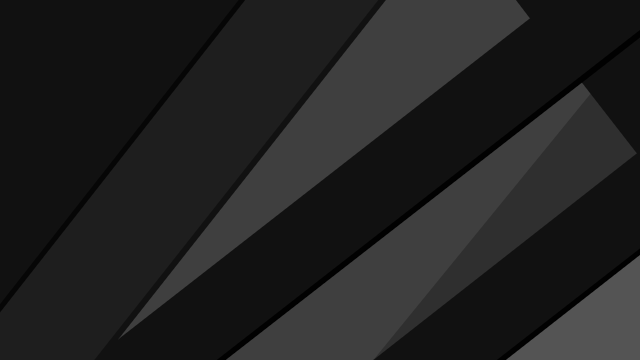
Write a Shadertoy shader that draws this background.

```glsl
// Dark diagonal panels: flat grey bars and thin black shadow stripes.
// Each shape is an intersection of half-planes, painted back to front,
// in units of the canvas height with the origin at the lower left.

const vec3 BASE   = vec3(0.066);
const vec3 SHADOW = vec3(0.022);
const vec3 BLACK  = vec3(0.002);
const vec3 PANEL  = vec3(0.116);
const vec3 SHADE  = vec3(0.184);
const vec3 LIGHT  = vec3(0.249);
const vec3 CORNER = vec3(0.330);

// Signed distance to the line a-b, positive on the right when going from a to b
float rightOf(vec2 p, vec2 a, vec2 b) {
    vec2 dir = normalize(b - a);
    return dot(p - a, vec2(dir.y, -dir.x));
}

// Lay a colour over the region where dist is positive, with a smooth edge
vec3 paint(vec3 under, vec3 colour, float dist, float pixel) {
    return mix(under, colour, clamp(dist / pixel + 0.5, 0.0, 1.0));
}

void mainImage(out vec4 fragColor, in vec2 fragCoord) {
    float pixel = 1.0 / iResolution.y;
    vec2 p = fragCoord * pixel;
    p.x *= 16.0 / 9.0 * iResolution.y / iResolution.x;
    vec3 colour = BASE;

    // Steep panel on the left with its shadow stripe
    float stripeEdge = rightOf(p, vec2(0.0, 0.155), vec2(0.663, 1.0));
    float panelEdge  = rightOf(p, vec2(0.0, 0.132), vec2(0.681, 1.0));
    float panelEnd   = rightOf(p, vec2(0.262, 0.0), vec2(1.051, 1.0));
    colour = paint(colour, SHADOW, stripeEdge, pixel);
    colour = paint(colour, PANEL, panelEdge, pixel);
    colour = paint(colour, BASE, panelEnd, pixel);

    // Upper light wedge, cut off at its far end
    vec2 wedgeTip = vec2(0.329, 0.058);
    vec2 wedgeEnd = vec2(1.472, 0.949);
    float wedge = rightOf(p, wedgeTip, vec2(1.072, 1.0));
    wedge = min(wedge, rightOf(p, wedgeEnd, wedgeTip));
    wedge = min(wedge, rightOf(p, wedgeEnd, vec2(1.433, 1.0)) * -1.0);
    colour = paint(colour, LIGHT, wedge, pixel);

    // Black stripe above the lower bar
    float stripeTop = rightOf(p, vec2(0.602, 0.0), vec2(1.778, 0.917));
    float barTop    = rightOf(p, vec2(0.627, 0.0), vec2(1.778, 0.896));
    colour = paint(colour, BLACK, stripeTop, pixel);
    colour = paint(colour, BASE, barTop, pixel);

    // Lower bar, folded along a steep diagonal into light and shade
    vec2 barFoot = vec2(1.037, 0.0);
    vec2 barEnd  = vec2(1.769, 0.574);
    float bar = min(barTop, rightOf(p, barEnd, barFoot));
    bar = min(bar, rightOf(p, barEnd, vec2(1.616, 0.771)) * -1.0);
    float fold = rightOf(p, barFoot, vec2(1.639, 0.738));
    vec3 barColour = paint(LIGHT, SHADE, fold, pixel);
    colour = paint(colour, barColour, bar, pixel);

    // Bright corner with its black stripe
    float cornerStripe = rightOf(p, vec2(1.380, 0.0), vec2(1.778, 0.310));
    float corner       = rightOf(p, vec2(1.405, 0.0), vec2(1.778, 0.292));
    colour = paint(colour, BLACK, cornerStripe, pixel);
    colour = paint(colour, CORNER, corner, pixel);

    fragColor = vec4(colour, 1.0);
}
```
